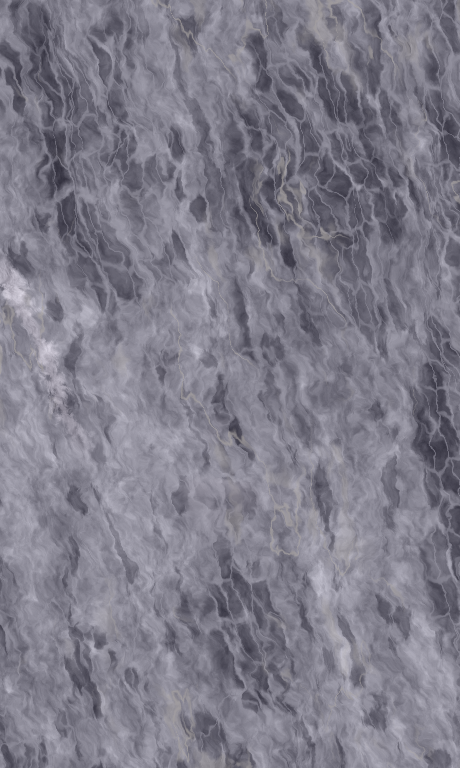
A Shadertoy shader for this texture:

```glsl
#define SLANT 0.22
#define WARP 0.085
#define RAGGED 0.024
#define BASE_TONE 0.540
#define DARK_TONE 0.285
#define VEIN_TONE 0.575
#define MOTTLE 0.25
#define SPECKLE 0.20
#define CREAM vec3(0.67, 0.65, 0.64)
#define CHALK vec3(0.72, 0.70, 0.75)

float hash(vec2 p) {
    return fract(sin(dot(p, vec2(127.1, 311.7))) * 43758.5453);
}

float noise(vec2 p) {
    vec2 i = floor(p), f = fract(p);
    f = f * f * (3.0 - 2.0 * f);
    return mix(mix(hash(i), hash(i + vec2(1, 0)), f.x),
               mix(hash(i + vec2(0, 1)), hash(i + vec2(1, 1)), f.x), f.y);
}

float fbm(vec2 p) {
    float sum = 0.0, amp = 0.5;
    for (int i = 0; i < 5; i++) {
        sum += amp * noise(p);
        p = 2.0 * p + 7.3;
        amp *= 0.5;
    }
    return sum / 0.97;
}

// x: gap between the two nearest seeds, y: random value of the cell
vec2 cells(vec2 p) {
    vec2 base = floor(p);
    float near = 9.0, second = 9.0, id = 0.0;
    for (int y = -1; y <= 1; y++)
    for (int x = -1; x <= 1; x++) {
        vec2 c = base + vec2(x, y);
        vec2 seed = c + 0.1 + 0.8 * vec2(hash(c), hash(c + 41.7));
        float d = length(seed - p);
        if (d < near) {
            second = near;
            near = d;
            id = hash(c + 17.3);
        } else second = min(second, d);
    }
    return vec2(second - near, id);
}

// Soft slanted ellipse
float zone(vec2 p, vec2 center, vec2 radius) {
    vec2 d = p - center;
    d.x += SLANT * d.y;
    d /= radius;
    return exp(-dot(d, d));
}

// Thin crinkled line along the middle level of a noise field
float crack(vec2 p, float width) {
    return 1.0 - smoothstep(0.0, width, abs(fbm(p) - 0.5));
}

void mainImage(out vec4 fragColor, in vec2 fragCoord) {
    vec2 p = fragCoord / iResolution.x;

    // Streak space: sheared, then bent at two scales
    vec2 q = p + vec2(SLANT * p.y, 0.0);
    q += WARP * (vec2(fbm(p * 5.0), fbm(p * 5.0 + 31.0)) - 0.5);
    q += RAGGED * (vec2(fbm(p * 34.0), fbm(p * 34.0 + 57.0)) - 0.5);

    // Streaky ground with mottling and speckle
    float cloud = fbm(q * vec2(14.0, 4.0) + 3.0) - 0.5;
    float mottle = fbm(q * vec2(42.0, 22.0)) - 0.5;
    float speckle = fbm(q * vec2(115.0, 75.0) + 19.0) - 0.5;
    float tone = BASE_TONE + 0.22 * cloud + MOTTLE * mottle + SPECKLE * speckle;

    // Where the dark fragments gather
    float cover = zone(p, vec2(0.25, 1.30), vec2(0.20, 0.44));
    cover = max(cover, zone(p, vec2(0.70, 1.28), vec2(0.16, 0.46)));
    cover = max(cover, 0.9 * zone(p, vec2(0.52, 0.40), vec2(0.09, 0.26)));
    cover = max(cover, smoothstep(0.86, 0.98, p.x) * smoothstep(0.0, 0.9, p.y + 0.3));
    float patchy = fbm(q * vec2(12.0, 4.0) + 23.0) - 0.5;
    tone -= 0.035 * cover;

    // Large and small dark fragments parted by pale seams
    vec2 big = cells(q * vec2(16.0, 5.5));
    vec2 small = cells(q * vec2(34.0, 12.0) + 5.0);
    float bigDark = smoothstep(0.06, 0.24, big.x)
        * smoothstep(0.42, 0.60, 0.16 + 0.50 * cover + 0.9 * patchy + 0.5 * (big.y - 0.5));
    float smallDark = smoothstep(0.08, 0.32, small.x)
        * smoothstep(0.46, 0.60, 0.22 + 0.34 * cover + 0.8 * patchy + 0.5 * (small.y - 0.5));
    float fleck = smoothstep(0.60, 0.70, fbm(q * vec2(30.0, 10.0) + 170.0) + 0.07 * cover);
    float dark = max(max(bigDark, 0.85 * smallDark), 0.65 * fleck);
    float inner = DARK_TONE + 0.22 * mottle + 0.20 * cloud + 0.16 * speckle + 0.07 * big.y;
    tone = mix(tone, inner, 0.95 * dark);

    // Pale network across the fragments and fine threads everywhere
    float seam = 1.0 - smoothstep(0.02, 0.15, small.x);
    tone = mix(tone, VEIN_TONE, 0.6 * seam * smoothstep(0.2, 0.8, cover));
    tone = mix(tone, VEIN_TONE + 0.02, 0.5 * crack(q * vec2(10.0, 4.0) + 64.0, 0.02));
    float pale = smoothstep(0.60, 0.74, fbm(q * vec2(28.0, 13.0) + 250.0));
    tone += 0.07 * pale * (1.0 - dark);
    vec3 color = vec3(tone, tone - 0.007, tone + 0.045);

    // Cream threads and stains in scattered places
    float place = smoothstep(0.46, 0.64, fbm(p * vec2(6.0, 3.5) + 12.0));
    float thread = crack(q * vec2(8.0, 3.0) + 91.0, 0.014);
    float stain = smoothstep(0.60, 0.74, fbm(q * vec2(24.0, 9.0) + 140.0));
    color = mix(color, CREAM, place * max(0.65 * thread, 0.4 * stain));

    // Chalky band descending from the left edge
    float along = (1.10 - p.y) / 0.42;
    float bandX = 0.19 * along + 0.05 * (fbm(p * 9.0 + 6.0) - 0.5);
    float width = 0.024 + 0.06 * mottle + 0.05 * speckle;
    float band = 1.0 - smoothstep(0.3 * width, width + 0.008, abs(p.x - bandX));
    band *= smoothstep(-0.1, 0.1, along) * (1.0 - smoothstep(0.75, 1.1, along));
    color = mix(color, CHALK + 0.35 * (mottle + speckle), 0.75 * band);

    // Milky wisps below the center
    float wisp = smoothstep(0.52, 0.70, fbm(q * vec2(11.0, 15.0) + 200.0));
    color = mix(color, CHALK, 0.5 * wisp * zone(p, vec2(0.47, 0.70), vec2(0.12, 0.18)));

    fragColor = vec4(clamp(color, 0.0, 1.0), 1.0);
}
```
